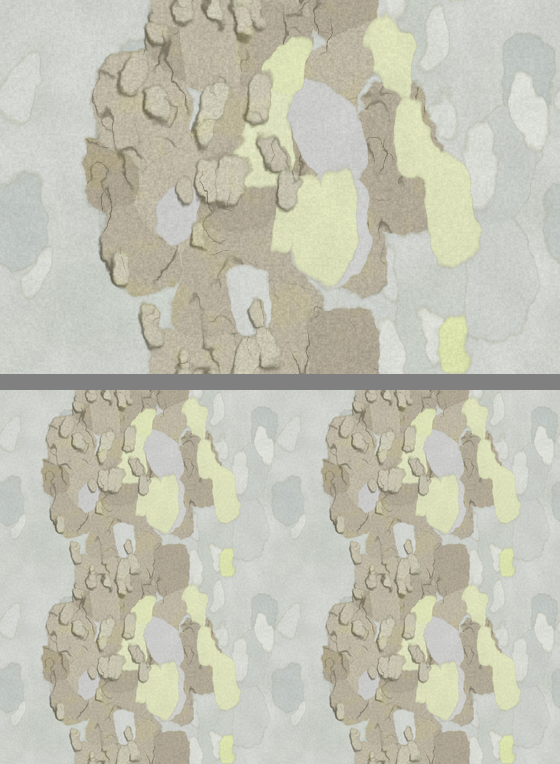
Top: one tile. Bottom: repeated 2 by 2.
Write a Shadertoy shader that draws this texture.

```glsl
// Peeling plane-tree bark: smooth grey plates, tan sheets, fresh lime patches and curled flakes.

const vec2 CANVAS = vec2(1.5, 1.0);        // canvas size in units of its height
const vec3 GREY   = vec3(0.78, 0.80, 0.77);
const vec3 MIST   = vec3(0.82, 0.83, 0.81);
const vec3 SLATE  = vec3(0.74, 0.765, 0.745);
const vec3 CHALK  = vec3(0.86, 0.87, 0.84);
const vec3 LILAC  = vec3(0.79, 0.79, 0.785);
const vec3 LIME   = vec3(0.86, 0.89, 0.68);
const vec3 CREAM  = vec3(0.86, 0.87, 0.76);
const vec3 TAN    = vec3(0.76, 0.735, 0.665);
const vec3 BROWN  = vec3(0.67, 0.635, 0.565);
const vec3 FLAKE  = vec3(0.80, 0.79, 0.715);
const vec3 RIM    = vec3(0.64, 0.63, 0.53);
const vec3 SHADOW = vec3(0.33, 0.31, 0.25);
const vec2 SHADOW_SHIFT = vec2(0.006, 0.008);
const float WARP = 0.085;                  // lobes of the smooth patches
const float RAGGED = 0.022;                // jagged edges of the bark
const float CRACK_DEPTH = 0.55;
const float GRAIN = 0.085;

vec3 hash3(vec2 cell, float seed) {
    uvec3 v = uvec3(vec3(cell, seed)) * 1664525u + 1013904223u;
    for (int i = 0; i < 2; i++) {
        v.x += v.y * v.z;
        v.y += v.z * v.x;
        v.z += v.x * v.y;
        v ^= v >> 16u;
    }
    return vec3(v >> 8u) * exp2(-24.0);
}

float gradDot(vec2 cell, vec2 offset, vec2 count, float seed) {
    float a = 6.28318 * hash3(mod(cell, count), seed).x;
    return dot(vec2(cos(a), sin(a)), offset);
}

// Gradient noise that wraps after count cells
float gradNoise(vec2 uv, vec2 count, float seed) {
    vec2 i = floor(uv * count), f = fract(uv * count);
    vec2 s = f * f * f * (f * (f * 6.0 - 15.0) + 10.0), e = vec2(1, 0);
    return mix(mix(gradDot(i, f, count, seed), gradDot(i + e, f - e, count, seed), s.x),
               mix(gradDot(i + e.yx, f - e.yx, count, seed),
                   gradDot(i + 1.0, f - 1.0, count, seed), s.x), s.y);
}

float fbm(vec2 uv, vec2 count, float seed) {
    float sum = 0.0, amp = 0.6;
    for (int i = 0; i < 4; i++) {
        sum += amp * gradNoise(uv, count, seed + float(i));
        count *= 2.0;
        amp *= 0.5;
    }
    return sum;
}

// Scattered plates; zone = centre, half width, density. Gives edge distance, id, seam distance
vec3 plates(vec2 uv, vec2 count, vec2 size, vec3 zone, float seed) {
    vec2 base = floor(uv * count);
    float best = 1.0, second = 1.0, id = 0.0;
    for (int k = 0; k < 9; k++) {
        vec2 cell = base + vec2(k % 3 - 1, k / 3 - 1);
        vec2 key = mod(cell, count);
        vec3 h = hash3(key, seed), g = hash3(key, seed + 50.0);
        vec2 centre = (cell + 0.2 + 0.6 * h.xy) / count;
        float away = abs(fract(centre.x - zone.x + 0.5) - 0.5);
        float chance = zone.z * (1.0 - smoothstep(0.75 * zone.y, 1.25 * zone.y, away));
        if (h.z > chance) continue;
        vec2 o = (uv - centre) * CANVAS;
        o.x += o.y * (g.y - 0.5) * 0.5;
        vec2 r = size * mix(0.55, 1.1, g.x);
        vec2 q = abs(o) / r;
        float d = (pow(dot(q * q, q), 1.0 / 3.0) - 1.0) * min(r.x, r.y);
        if (d < best) { second = best; best = d; id = g.z; }
        else second = min(second, d);
    }
    return vec3(best, id, second - best);
}

// Paints one layer of plates with cast shadow and rim; returns its coverage
float layer(inout vec3 col, vec2 uv, vec2 count, vec2 size, vec3 zone, float seed,
            vec3 tintA, vec3 tintB, float lift) {
    float px = 0.8 / iResolution.y;
    vec3 p = plates(uv, count, size, zone, seed);
    if (lift > 0.0) {
        float d = plates(uv + SHADOW_SHIFT / CANVAS, count, size, zone, seed).x;
        col = mix(col, SHADOW, lift * (1.0 - smoothstep(-0.004, 0.006, d)));
    }
    float cover = 1.0 - smoothstep(-px, px, p.x);
    col = mix(col, mix(tintA, tintB, p.y), cover);
    float edge = abs(p.x);
    if (lift > 0.0 && p.x < 0.0) edge = min(edge, p.z);
    float rim = 1.0 - smoothstep(0.0, 0.0035 + px, edge);
    col = mix(col, RIM, rim * (0.22 + 0.4 * lift));
    return cover;
}

void mainImage(out vec4 fragColor, in vec2 fragCoord) {
    vec2 uv = fragCoord / iResolution.xy;

    // Warped coordinates: soft lobes and ragged tears
    vec2 soft = uv + WARP * vec2(fbm(uv, vec2(9, 5), 1.0), fbm(uv, vec2(9, 5), 7.0)) / CANVAS;
    vec2 torn = mix(uv, soft, 0.6)
              + RAGGED * vec2(fbm(uv, vec2(36, 20), 13.0), fbm(uv, vec2(30, 30), 19.0)) / CANVAS;

    // Smooth grey trunk with faint plates
    vec3 col = mix(GREY, MIST, smoothstep(-0.25, 0.25, fbm(soft, vec2(5, 3), 25.0)));
    layer(col, soft, vec2(7, 3), vec2(0.10, 0.18), vec3(0.9, 0.4, 0.5), 31.0, SLATE, MIST, 0.0);
    layer(col, soft, vec2(12, 5), vec2(0.04, 0.10), vec3(0.95, 0.3, 0.28), 32.0, CHALK, MIST, 0.0);

    // Old tan sheets, then the younger layers showing among them
    float peel = smoothstep(-0.05, 0.3, gradNoise(uv, vec2(6, 5), 33.0));
    float bark = layer(col, torn, vec2(9, 5), vec2(0.12, 0.17), vec3(0.44, 0.24, 0.88), 34.0,
                       TAN, BROWN, 0.05 + 0.8 * peel);
    bark *= 1.0 - layer(col, soft, vec2(8, 4), vec2(0.085, 0.13), vec3(0.46, 0.2, 0.4), 35.0,
                        LILAC, MIST, 0.0);
    bark *= 1.0 - layer(col, soft, vec2(9, 4), vec2(0.065, 0.15), vec3(0.66, 0.19, 0.5), 36.0,
                        LIME, CREAM, 0.0);

    // Small curled flakes
    float curl = layer(col, torn, vec2(20, 9), vec2(0.034, 0.06), vec3(0.35, 0.15, 0.4), 37.0,
                       FLAKE, TAN, 0.75);
    bark = max(bark, 0.6 * curl);

    // Upright and cross cracks in the bark
    float upright = 1.0 - smoothstep(0.0, 0.06, abs(gradNoise(torn, vec2(26, 5), 41.0)));
    float across = 1.0 - smoothstep(0.0, 0.05, abs(gradNoise(torn, vec2(16, 13), 42.0)));
    float open = smoothstep(0.0, 0.3, gradNoise(uv, vec2(12, 6), 43.0));
    float shut = smoothstep(0.1, 0.35, gradNoise(uv, vec2(14, 9), 44.0));
    col = mix(col, SHADOW, CRACK_DEPTH * bark * max(upright * open, 0.7 * across * shut));

    // Blotches and fine grain, stronger on bark
    float blotch = fbm(uv, vec2(15, 8), 45.0);
    float fine = gradNoise(uv, vec2(240, 160), 51.0) + 0.6 * gradNoise(uv, vec2(110, 64), 52.0);
    col *= 1.0 + 0.05 * blotch + GRAIN * (0.7 + 0.6 * bark) * fine;
    col.b -= 0.04 * bark * smoothstep(0.0, 0.3, blotch);

    fragColor = vec4(clamp(col, 0.0, 1.0), 1.0);
}
```
